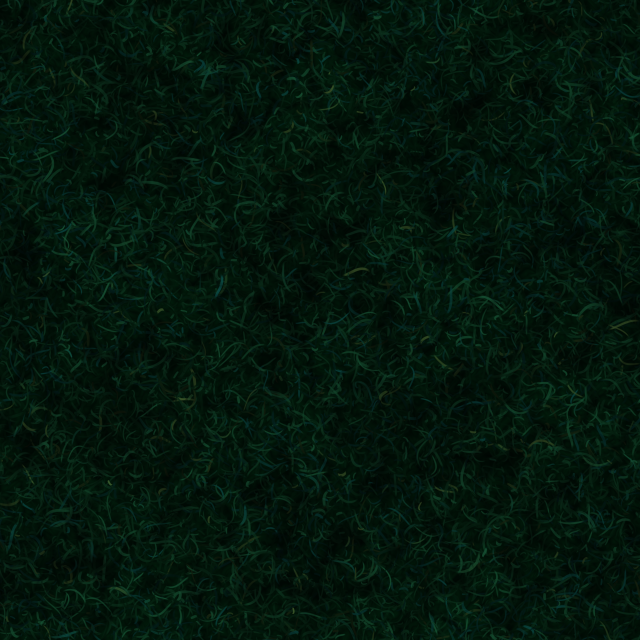
Reproduce this texture procedurally as a Shadertoy shader.

```glsl
// Dark night lawn: tangled, curled grass blades in deep green with teal and straw flecks.
#define LAYERS 13
#define CELL 0.030
#define HALF_WIDTH 0.0016
#define SOFTNESS 0.0011
#define CURL 0.6
#define OPACITY 0.86
#define SOIL vec3(0.002, 0.056, 0.022)
#define DARK_BLADE vec3(0.005, 0.064, 0.027)
#define LIGHT_BLADE vec3(0.066, 0.235, 0.150)
#define TEAL vec3(0.012, 0.155, 0.165)
#define STRAW vec3(0.185, 0.230, 0.100)

vec3 hash3(vec2 p) {
    vec3 q = fract(p.xyx * vec3(0.1031, 0.1030, 0.0973));
    q += dot(q, q.yxz + 33.33);
    return fract((q.xxy + q.yzz) * q.zyx);
}

// Distance to the nearest scattered point, in cells
float cellular(vec2 p) {
    vec2 id = floor(p), f = fract(p);
    float nearest = 4.0;
    for (int y = -1; y <= 1; y++)
    for (int x = -1; x <= 1; x++) {
        vec2 o = vec2(x, y);
        vec2 d = o + hash3(id + o + 71.0).xy - f;
        nearest = min(nearest, dot(d, d));
    }
    return sqrt(nearest);
}

// Layered, warped sines for broad patches, about -1 to 1
float patches(vec2 p) {
    float sum = 0.0, gain = 0.5;
    for (int i = 0; i < 4; i++) {
        p += 0.6 * sin(p.yx * 1.3 + float(i) * 2.1);
        sum += gain * sin(p.x) * cos(p.y) * 1.5;
        p = mat2(0.8, 0.6, -0.6, 0.8) * p * 1.9 + 3.7;
        gain *= 0.6;
    }
    return sum;
}

// Coverage of one bent, twisted, tapered blade centred on the origin
float blade(vec2 p, float angle, float halfLength, float bend, float twist, float halfWidth) {
    float c = cos(angle), s = sin(angle);
    p = vec2(c * p.x + s * p.y, c * p.y - s * p.x);
    float t = p.x / halfLength;
    if (abs(t) > 1.0) return 0.0;
    float curve = bend * (t * t - 0.4) + twist * (t * t * t - t);
    float slope = 2.0 * bend * t + twist * (3.0 * t * t - 1.0);
    float d = abs(p.y - halfLength * curve) * inversesqrt(1.0 + slope * slope);
    float soft = max(SOFTNESS, 0.7 / iResolution.y);
    float width = halfWidth * (1.0 - 0.4 * t * t);
    float body = 1.0 - smoothstep(width - soft, width + soft, d);
    return body * (1.0 - smoothstep(0.65, 1.0, abs(t)));
}

// Blade colour from its tone and a random tint choice
vec3 bladeColor(float tone, float tint, float coolness) {
    vec3 color = mix(DARK_BLADE, LIGHT_BLADE, tone);
    float teal = 1.0 - smoothstep(0.10, 0.24, tint - 0.14 * coolness);
    float straw = smoothstep(0.945, 0.975, tint - 0.02 * coolness);
    color = mix(color, TEAL * (0.45 + 0.9 * tone), 0.75 * teal);
    return mix(color, STRAW * (0.35 + 1.0 * tone), 0.75 * straw);
}

void mainImage(out vec4 fragColor, in vec2 fragCoord) {
    vec2 uv = fragCoord / iResolution.y;

    // Broad light, cool areas and small shadowy gaps
    float light = patches(uv * 13.0 + 2.0);
    float coolness = patches(uv * 9.0 + 19.0);
    vec2 warped = uv + 0.008 * sin(uv.yx * 83.0 + 4.0 * light);
    float gap = smoothstep(0.30, 0.90, cellular(warped * 25.0));

    // Soil with fine mottling
    vec3 color = SOIL * mix(1.3, 0.55, cellular(warped * 95.0));

    // Blades, stacked from the deep layers to the top
    for (int i = 0; i < LAYERS; i++) {
        float depth = float(i) / float(LAYERS - 1);
        vec2 offset = hash3(vec2(i, 5.0)).xy;
        vec2 grid = uv / CELL + offset;
        vec2 id = floor(grid);
        for (int y = -1; y <= 1; y++)
        for (int x = -1; x <= 1; x++) {
            vec2 cell = id + vec2(x, y);
            vec2 seed = cell + float(i) * vec2(57.0, 113.0) + 200.0;
            vec3 place = hash3(seed);
            vec2 p = (grid - cell - place.xy) * CELL;
            vec3 shape = hash3(seed + 431.0);
            vec3 look = hash3(seed + 877.0);
            float halfLength = CELL * mix(0.18, 0.90, shape.x * shape.x);
            float bend = CURL * (shape.y * 2.0 - 1.0);
            float twist = CURL * (fract(shape.y * 7.0) - 0.5);
            float width = HALF_WIDTH * mix(0.65, 1.45, shape.z * shape.z);
            float cover = blade(p, place.z * 6.2832, halfLength, bend, twist, width);
            if (cover > 0.0) {
                float tone = pow(look.x, 2.0) * mix(0.5, 1.1, depth);
                vec3 tinted = bladeColor(tone, look.y, coolness);
                color = mix(color, tinted, cover * OPACITY * mix(0.65, 1.0, look.z));
            }
        }
    }

    // Shade the clumps and lift the lower edge a little
    float shade = (1.06 + 0.22 * light) * mix(1.16, 0.62, gap);
    shade += 0.15 * (1.0 - smoothstep(0.0, 0.12, uv.y));
    fragColor = vec4(color * shade, 1.0);
}
```
